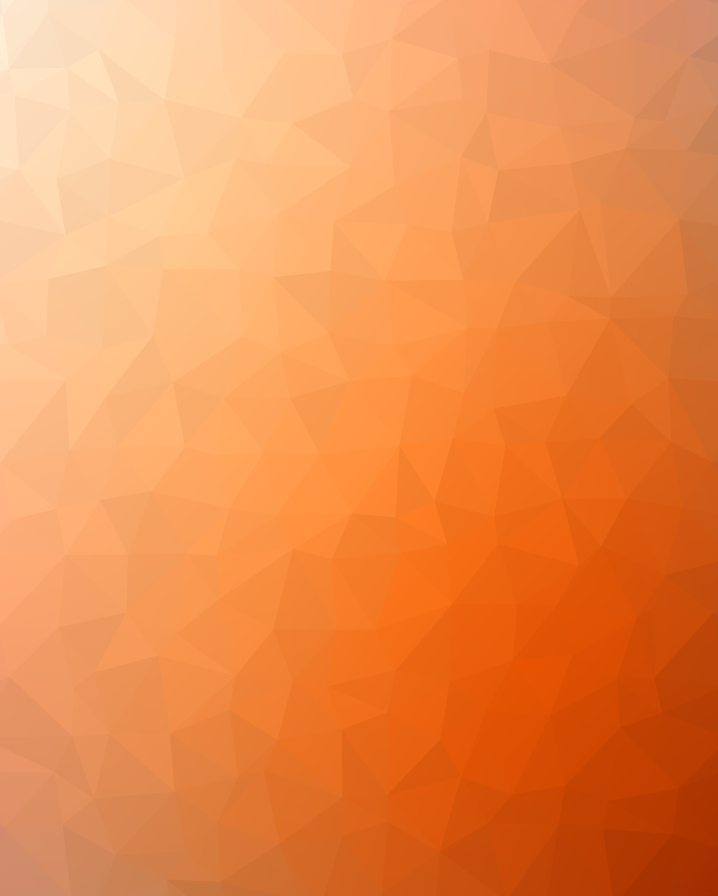
A Shadertoy shader for this background:

```glsl
// Low-poly gradient: cream at the upper left, through orange, to rust at the
// lower right, with dusty tan in the other two corners. A jittered grid is cut
// into triangles; each facet is tinted by the gradient near its centre.

const float COLUMNS = 12.8;

vec2 hash2(vec2 cell) {
    vec3 q = fract(vec3(cell.xyx) * vec3(0.1031, 0.1030, 0.0973));
    q += dot(q, q.yzx + 33.33);
    return fract((q.xx + q.yz) * q.zy);
}

// Grid corner, moved by a random offset
vec2 corner(vec2 cell) {
    return cell + 0.68 * (hash2(cell + 47.0) - 0.5);
}

// Smooth colour field; uv has its origin at the lower left
vec3 gradient(vec2 uv) {
    float along = 0.5 * (uv.x + 1.0 - uv.y);
    float across = uv.x + uv.y - 1.0;

    // Main diagonal: cream, peach, orange, deep orange, rust
    vec3 col = mix(vec3(1.0, 0.92, 0.83), vec3(1.0, 0.785, 0.57), clamp(along / 0.25, 0.0, 1.0));
    col = mix(col, vec3(1.0, 0.57, 0.25), clamp((along - 0.25) / 0.25, 0.0, 1.0));
    col = mix(col, vec3(0.96, 0.43, 0.09), clamp((along - 0.5) / 0.125, 0.0, 1.0));
    col = mix(col, vec3(0.886, 0.32, 0.01), clamp((along - 0.625) / 0.125, 0.0, 1.0));
    col = mix(col, vec3(0.61, 0.17, 0.0), clamp((along - 0.75) / 0.25, 0.0, 1.0));

    // Dusty tan toward the two side corners
    vec3 tan_ = vec3(0.79, 0.54, 0.43) - (along - 0.5) * vec3(0.9, 0.1, 0.0);
    return mix(col, tan_, min(across * across, 1.0));
}

// Signed distance to the line a-b, positive on its left
float lineSide(vec2 p, vec2 a, vec2 b) {
    vec2 e = b - a, d = p - a;
    return (e.x * d.y - e.y * d.x) / max(length(e), 1e-4);
}

// Adds one facet: colour in rgb, smooth coverage in a
void addFacet(inout vec4 sum, vec2 p, vec2 a, vec2 b, vec2 c, float seed, vec2 extent) {
    float inside = min(lineSide(p, a, b), min(lineSide(p, b, c), lineSide(p, c, a)));
    float coverage = clamp(inside * iResolution.x / COLUMNS + 0.5, 0.0, 1.0);
    if (coverage <= 0.0) return;
    vec2 centre = (a + b + c) / 3.0;
    vec3 col = gradient(mix(centre, p, 0.35) / extent);
    col *= 1.0 + 0.045 * (seed - 0.5);
    sum += vec4(col, 1.0) * coverage;
}

void mainImage(out vec4 fragColor, in vec2 fragCoord) {
    vec2 extent = COLUMNS * vec2(1.0, iResolution.y / iResolution.x);
    vec2 p = fragCoord / iResolution.xy * extent;
    vec2 home = floor(p);
    vec4 sum = vec4(gradient(p / extent), 1.0) * 0.001;

    // Jitter stays below half a cell, so the 3x3 neighbours are enough
    for (int j = -1; j <= 1; j++)
    for (int i = -1; i <= 1; i++) {
        vec2 cell = home + vec2(i, j);
        vec2 a = corner(cell), b = corner(cell + vec2(1, 0));
        vec2 c = corner(cell + vec2(1, 1)), d = corner(cell + vec2(0, 1));
        vec2 seed = hash2(cell + 113.0);

        // Cut each quad along its shorter diagonal
        if (distance(a, c) < distance(b, d)) {
            addFacet(sum, p, a, b, c, seed.x, extent);
            addFacet(sum, p, a, c, d, seed.y, extent);
        } else {
            addFacet(sum, p, a, b, d, seed.x, extent);
            addFacet(sum, p, b, c, d, seed.y, extent);
        }
    }
    fragColor = vec4(clamp(sum.rgb / sum.a, 0.0, 1.0), 1.0);
}
```
